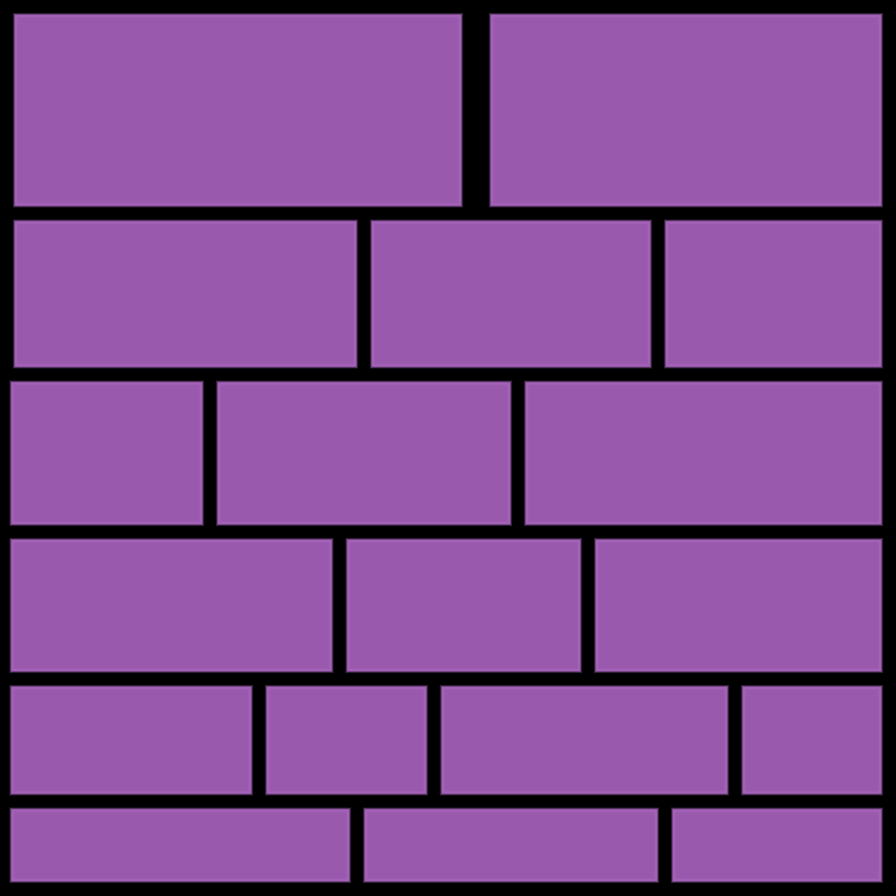
Write a three.js fragment shader that draws this pattern.

```glsl
varying vec2 vUv;

const vec3 BRICK = vec3(0.600, 0.350, 0.675);
const vec3 RIM = vec3(0.650, 0.385, 0.730);
const vec3 MORTAR = vec3(0.0);

// Lengths are in cells, with GRID cells along each side of the canvas.
const float GRID = 256.0;
const int COURSES = 6;
const float HALF_JOINT = 2.0;
const float HALF_WIDE_JOINT = 4.0;
const float LEFT_LOWER = 1.0;
const float LEFT_UPPER = 2.0;
const float RIGHT = 254.0;
const float SOFTNESS = 0.5;
const float RIM_WIDTH = 1.3;

// Signed distance to a mortar line: positive outside it.
float lineDistance(float position, float center, float halfWidth) {
  return abs(position - center) - halfWidth;
}

// Signed distance inside a span bounded by mortar center lines.
float spanDistance(float position, float low, float high) {
  return min(position - low, high - position) - HALF_JOINT;
}

// Positive inside the bricks of one course, negative in its mortar.
float courseDistance(vec2 p, float bottom, float top, float left,
                     vec3 joints, float halfJoint) {
  float d = min(spanDistance(p.x, left, RIGHT), spanDistance(p.y, bottom, top));
  for (int j = 0; j < 3; j++) {
    d = min(d, lineDistance(p.x, joints[j], halfJoint));
  }
  return d;
}

void main() {
  vec2 p = vUv * GRID;

  // Mortar bed heights, from the bottom up
  float beds[7];
  beds[0] = 2.0;
  beds[1] = 27.0;
  beds[2] = 62.0;
  beds[3] = 104.0;
  beds[4] = 149.0;
  beds[5] = 195.0;
  beds[6] = 254.0;

  // Upright joints of each course; a repeated value adds no joint
  vec3 joints[6];
  joints[0] = vec3(102.0, 190.0, 190.0);
  joints[1] = vec3(74.0, 124.0, 210.0);
  joints[2] = vec3(97.0, 168.0, 168.0);
  joints[3] = vec3(60.0, 148.0, 148.0);
  joints[4] = vec3(104.0, 188.0, 188.0);
  joints[5] = vec3(136.0);

  // Union of all courses
  float d = -GRID;
  for (int i = 0; i < COURSES; i++) {
    float left = i < 4 ? LEFT_LOWER : LEFT_UPPER;
    float halfJoint = i == COURSES - 1 ? HALF_WIDE_JOINT : HALF_JOINT;
    d = max(d, courseDistance(p, beds[i], beds[i + 1], left, joints[i], halfJoint));
  }

  // Faint light rim along the brick edges
  vec3 brick = mix(RIM, BRICK, smoothstep(SOFTNESS, RIM_WIDTH, d));
  float coverage = smoothstep(-SOFTNESS, SOFTNESS, d);
  gl_FragColor = vec4(mix(MORTAR, brick, coverage), 1.0);
}
```
